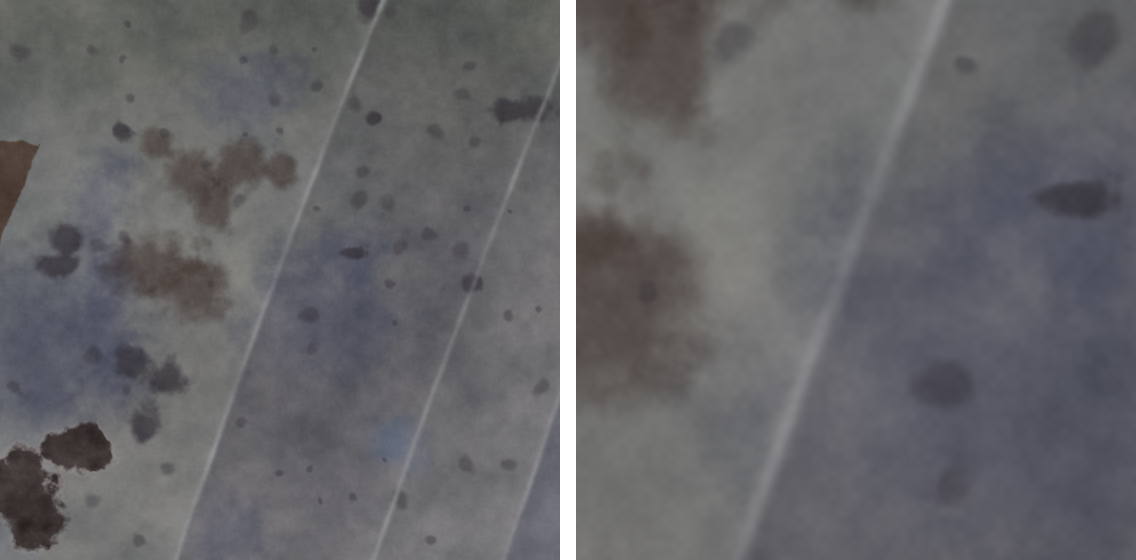
Left: the whole. Right: its middle third, enlarged.
A WebGL 2 fragment shader for this texture:

```glsl
#version 300 es
precision highp float;
// Stained grey sheet metal: slanted panels, pale raised seams, rust, soot and blue bloom.

uniform vec2 u_resolution;
out vec4 outColor;

// Seams: foot position on the lower edge, lean (x per y), pale ridge strength
const int SEAMS = 4;
const vec3 SEAM[SEAMS] = vec3[](
  vec3(0.065, 0.260, 0.00), vec3(0.314, 0.371, 0.75),
  vec3(0.667, 0.380, 0.70), vec3(0.901, 0.365, 0.75));
const float SEAM_BEND = 0.035;
const float RIDGE_WIDTH = 0.0055;

// Panel colours from left to right
const vec3 PANEL[SEAMS + 1] = vec3[](
  vec3(0.405, 0.412, 0.425), vec3(0.420, 0.420, 0.418), vec3(0.378, 0.372, 0.388),
  vec3(0.415, 0.410, 0.422), vec3(0.375, 0.380, 0.420));
const vec3 RIDGE = vec3(0.56, 0.56, 0.57);
const vec3 OLIVE = vec3(0.350, 0.360, 0.340);
const vec3 PALE = vec3(0.470, 0.475, 0.465);
const vec3 BLUE = vec3(0.325, 0.335, 0.405);
const vec3 RUST = vec3(0.255, 0.205, 0.190);
const vec3 SOOT = vec3(0.215, 0.200, 0.225);
const vec3 CORROSION = vec3(0.205, 0.170, 0.165);
const float GRAIN = 0.045;
const float SPECK_CELLS = 15.0;

// Marks: centre xy, radii zw
const vec4 BLOOM[7] = vec4[](
  vec4(0.08, 0.38, 0.16, 0.14), vec4(0.19, 0.42, 0.05, 0.17), vec4(0.57, 0.43, 0.12, 0.10),
  vec4(0.62, 0.54, 0.06, 0.05), vec4(0.44, 0.84, 0.08, 0.07), vec4(0.41, 0.04, 0.06, 0.06),
  vec4(0.18, 0.64, 0.05, 0.07));
const vec4 RUSTED[7] = vec4[](
  vec4(0.425, 0.700, 0.036, 0.045), vec4(0.385, 0.635, 0.036, 0.035), vec4(0.340, 0.690, 0.040, 0.040),
  vec4(0.500, 0.698, 0.026, 0.024), vec4(0.277, 0.745, 0.026, 0.026), vec4(0.280, 0.525, 0.075, 0.055),
  vec4(0.345, 0.485, 0.070, 0.050));
const vec4 SOOTY[11] = vec4[](
  vec4(0.305, 0.325, 0.038, 0.038), vec4(0.240, 0.350, 0.034, 0.028), vec4(0.260, 0.245, 0.026, 0.030),
  vec4(0.922, 0.806, 0.050, 0.021), vec4(0.658, 0.980, 0.018, 0.034), vec4(0.115, 0.575, 0.024, 0.026),
  vec4(0.100, 0.527, 0.034, 0.020), vec4(0.632, 0.547, 0.024, 0.010), vec4(0.833, 0.493, 0.016, 0.014),
  vec4(0.665, 0.797, 0.013, 0.012), vec4(0.220, 0.757, 0.017, 0.017));
const vec4 CORRODED[3] = vec4[](
  vec4(0.145, 0.192, 0.080, 0.048), vec4(0.035, 0.135, 0.085, 0.075), vec4(0.060, 0.070, 0.048, 0.060));

float hash(vec2 p) {
  vec3 q = fract(p.xyx * 0.1031);
  q += dot(q, q.yzx + 33.33);
  return fract((q.x + q.y) * q.z);
}

float noise(vec2 p) {
  vec2 i = floor(p), f = fract(p);
  f = f * f * (3.0 - 2.0 * f);
  return mix(mix(hash(i), hash(i + vec2(1, 0)), f.x),
             mix(hash(i + vec2(0, 1)), hash(i + vec2(1, 1)), f.x), f.y);
}

float fbm(vec2 p) {
  float sum = 0.0, gain = 0.5;
  for (int i = 0; i < 5; i++) {
    sum += gain * noise(p);
    p = mat2(1.6, 1.2, -1.2, 1.6) * p + 17.0;
    gain *= 0.5;
  }
  return sum / 0.97;
}

// Coverage of an ellipse whose rim is frayed by the given amount
float stain(vec2 p, vec4 mark, float fray, float softness) {
  float d = length((p - mark.xy) / mark.zw) + fray;
  return 1.0 - smoothstep(1.0 - softness, 1.0 + softness, d);
}

float seamOffset(vec2 p, vec3 seam) {
  return p.x - seam.x - seam.y * p.y + SEAM_BEND * p.y * (1.0 - p.y);
}

void main() {
  vec2 p = gl_FragCoord.xy / u_resolution;
  float broad = fbm(p * 5.0 + 3.0) - 0.5;
  float patchy = fbm(p * 14.0 + 40.0) - 0.5;
  float fine = fbm(p * 48.0 + 90.0) - 0.5;
  vec2 warped = p + 0.035 * vec2(patchy, fbm(p * 14.0 + 71.0) - 0.5);
  float fray = patchy * 1.1 + fine * 0.6;

  // Panels, with shade just right of each seam and light just left of it
  vec3 color = PANEL[0];
  float shade = 0.0;
  for (int i = 0; i < SEAMS; i++) {
    float d = seamOffset(p, SEAM[i]);
    color = mix(color, PANEL[i + 1], smoothstep(-0.004, 0.004, d));
    float glow = exp(-abs(d) / 0.03) * SEAM[i].z;
    shade += mix(0.055, -0.03, smoothstep(-0.004, 0.004, d)) * glow;
  }
  color = mix(color, OLIVE, 0.85 * smoothstep(0.55, 1.0, p.y + broad * 0.3));
  color = mix(color, PALE, 0.65 * stain(p, vec4(0.29, 0.64, 0.36, 0.19), broad, 0.7));
  color += shade + 0.035 * smoothstep(0.4, 0.0, p.y);

  // Blue bloom and cloudy wear
  for (int i = 0; i < BLOOM.length(); i++)
    color = mix(color, BLUE, 0.55 * stain(warped, BLOOM[i], fray, 0.7));
  color = mix(color, vec3(0.37, 0.41, 0.49), 0.7 * stain(warped, vec4(0.71, 0.21, 0.05, 0.05), fray, 0.6));
  color += broad * vec3(0.13, 0.12, 0.10) + patchy * vec3(0.11, 0.10, 0.09);

  // Rust and soot
  for (int i = 0; i < RUSTED.length(); i++)
    color = mix(color, RUST, 0.58 * stain(warped, RUSTED[i], fray, 0.55));
  for (int i = 0; i < SOOTY.length(); i++)
    color = mix(color, SOOT, 0.72 * stain(warped, SOOTY[i], fray, 0.4));

  // Scattered specks, one possible in each cell
  vec2 cell = floor(warped * SPECK_CELLS);
  vec2 centre = 0.3 + 0.4 * vec2(hash(cell + 5.0), hash(cell + 19.0));
  float size = mix(0.06, 0.22, hash(cell + 31.0));
  float speck = stain(fract(warped * SPECK_CELLS), vec4(centre, vec2(size)), fray * 0.5, 0.5);
  color = mix(color, SOOT, 0.4 * speck * step(0.72, hash(cell + 47.0)));

  // Pale ridges, worn unevenly along their length
  for (int i = 1; i < SEAMS; i++) {
    float d = seamOffset(p, SEAM[i]) + 0.003 * patchy;
    float wear = 0.35 + 0.9 * noise(vec2(p.y * 16.0, float(i) * 9.0));
    float ridge = exp(-d * d / (RIDGE_WIDTH * RIDGE_WIDTH));
    color = mix(color, RIDGE, clamp(ridge * wear * SEAM[i].z, 0.0, 1.0));
  }

  // Bare corrosion: lower left patch with a chipped rim, and a torn wedge above
  float eaten = 0.0;
  for (int i = 0; i < CORRODED.length(); i++)
    eaten = max(eaten, stain(warped, CORRODED[i], fray * 0.8, 0.14));
  float rim = eaten * (1.0 - eaten) * 4.0 * smoothstep(0.0, 0.15, broad + patchy);
  float edge = max(p.x - 0.072 + 0.41 * (0.745 - p.y), p.y - 0.74 - 0.05 * patchy);
  float wedge = 1.0 - smoothstep(-0.003, 0.003, edge + 0.01 * fine);
  color = mix(color, CORROSION + 0.14 * patchy + 0.10 * fine, 0.92 * eaten);
  color = mix(color, RUST + vec3(0.04, 0.03, 0.01) + 0.10 * patchy, 0.92 * wedge);
  color += 0.12 * rim;

  // Fine grain
  color += GRAIN * (fine * 1.4 + noise(p * 210.0) * 0.4 - 0.2);
  outColor = vec4(clamp(color, 0.0, 1.0), 1.0);
}
```
